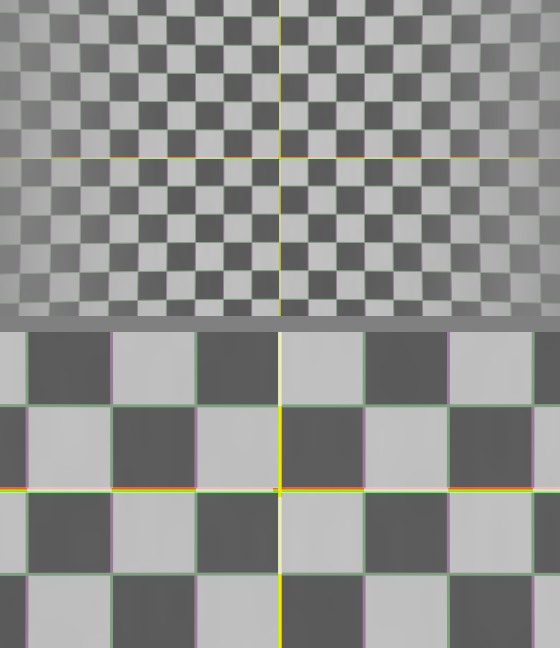
Top: the whole. Bottom: its middle third, enlarged.
Give the GLSL for this pattern, as a Shadertoy shader.

```glsl
// A grey checkerboard seen through a lens with slight pincushion distortion.
// Cell borders carry green and magenta colour fringes, two bright axes cross
// at the centre, and a soft haze lowers the contrast towards the sides.

const float CELLS_PER_HEIGHT = 11.28;
const float PINCUSHION = 0.00033;
const float FRINGE_HALF_WIDTH = 0.0175;  // in cells
const float AXIS_HALF_WIDTH = 0.021;     // in cells
const float DARK = 0.36;
const float LIGHT = 0.75;
const vec3 GREEN_FRINGE = vec3(0.50, 0.63, 0.50);
const vec3 MAGENTA_FRINGE = vec3(0.61, 0.48, 0.61);

float hash(vec2 p) {
    vec3 q = fract(vec3(p.xyx) * 0.1031);
    q += dot(q, q.yzx + 33.33);
    return fract((q.x + q.y) * q.z);
}

float valueNoise(vec2 p) {
    vec2 i = floor(p);
    vec2 f = fract(p);
    f = f * f * (3.0 - 2.0 * f);
    float low = mix(hash(i), hash(i + vec2(1.0, 0.0)), f.x);
    float high = mix(hash(i + vec2(0.0, 1.0)), hash(i + 1.0), f.x);
    return mix(low, high, f.y);
}

// Inverts screen = grid * (1 + k * |grid|^2) by fixed-point steps.
vec2 undistort(vec2 screen, float k) {
    vec2 grid = screen;
    for (int i = 0; i < 4; i++) grid = screen / (1.0 + k * dot(grid, grid));
    return grid;
}

// Antialiased coverage of a line at the given distance from its middle.
float lineCoverage(float dist, float halfWidth, float pixel) {
    return clamp((halfWidth - abs(dist)) / pixel + 0.5, 0.0, 1.0);
}

// Square wave along each axis, +1 in even cells and -1 in odd ones.
vec2 squareWave(vec2 g, float pixel) {
    vec2 edge = abs(fract(g + 0.5) - 0.5);
    vec2 parity = 1.0 - 2.0 * mod(floor(g), 2.0);
    return parity * clamp(2.0 * edge / pixel, 0.0, 1.0);
}

vec3 checker(vec2 g, float pixel) {
    vec2 wave = squareWave(g, pixel);
    float tone = mix(LIGHT, DARK, 0.5 + 0.5 * wave.x * wave.y);
    tone += 0.012 * (hash(floor(g) + 40.0) - 0.5);
    return vec3(tone + 0.012 * (valueNoise(g * vec2(5.0, 1.5) + 90.0) - 0.5));
}

// Upright borders alternate in hue with the cells; level ones stay green.
vec3 addFringes(vec3 col, vec2 g, float pixel) {
    vec2 nearest = floor(g + 0.5);
    vec2 dist = g - nearest;
    float alternate = mod(nearest.x + floor(g.y), 2.0);
    vec3 upright = mix(GREEN_FRINGE, MAGENTA_FRINGE, alternate);
    col = mix(col, upright, lineCoverage(dist.x, FRINGE_HALF_WIDTH, pixel));
    return mix(col, GREEN_FRINGE, lineCoverage(dist.y, FRINGE_HALF_WIDTH, pixel));
}

// Yellow line whose red and green parts are split by a small offset.
vec3 addAxis(vec3 col, float dist, float split, float pixel) {
    float red = lineCoverage(dist - split, AXIS_HALF_WIDTH, pixel);
    float green = lineCoverage(dist + split, AXIS_HALF_WIDTH, pixel);
    float core = lineCoverage(dist, AXIS_HALF_WIDTH, pixel);
    float blue = max(2.0 * col.b - LIGHT, 0.0);
    return mix(col, vec3(0.92, 0.93, blue), vec3(red, green, core));
}

// Veil towards mid grey, with a slight falloff at the very rim.
vec3 addHaze(vec3 col, vec2 p) {
    float r = length(p * vec2(1.125, 0.5));
    col = mix(col, vec3(0.61), 0.7 * smoothstep(0.3, 1.15, r));
    return col * (1.0 - 0.07 * smoothstep(0.82, 1.08, r));
}

void mainImage(out vec4 fragColor, in vec2 fragCoord) {
    vec2 p = (fragCoord - 0.5 * iResolution.xy) / iResolution.y;
    float pixel = CELLS_PER_HEIGHT / iResolution.y;
    vec2 g = undistort(p * CELLS_PER_HEIGHT, PINCUSHION);

    vec3 base = checker(g, pixel);
    vec3 col = addFringes(base, g, pixel);

    // The axes lie over plain cells, sampled just right of and above them.
    vec2 onAxis = 1.0 - step(vec2(0.08), abs(g));
    vec2 beside = mix(g, max(g, vec2(0.08)), onAxis);
    vec3 underAxis = checker(beside, pixel);
    float upright = lineCoverage(g.x, AXIS_HALF_WIDTH, pixel);
    float level = lineCoverage(g.y, AXIS_HALF_WIDTH, pixel);
    col = mix(col, underAxis, max(upright, level));
    col = addAxis(col, g.x, 0.003, pixel);
    col = addAxis(col, g.y, 0.015, pixel);

    fragColor = vec4(addHaze(col, p), 1.0);
}
```
